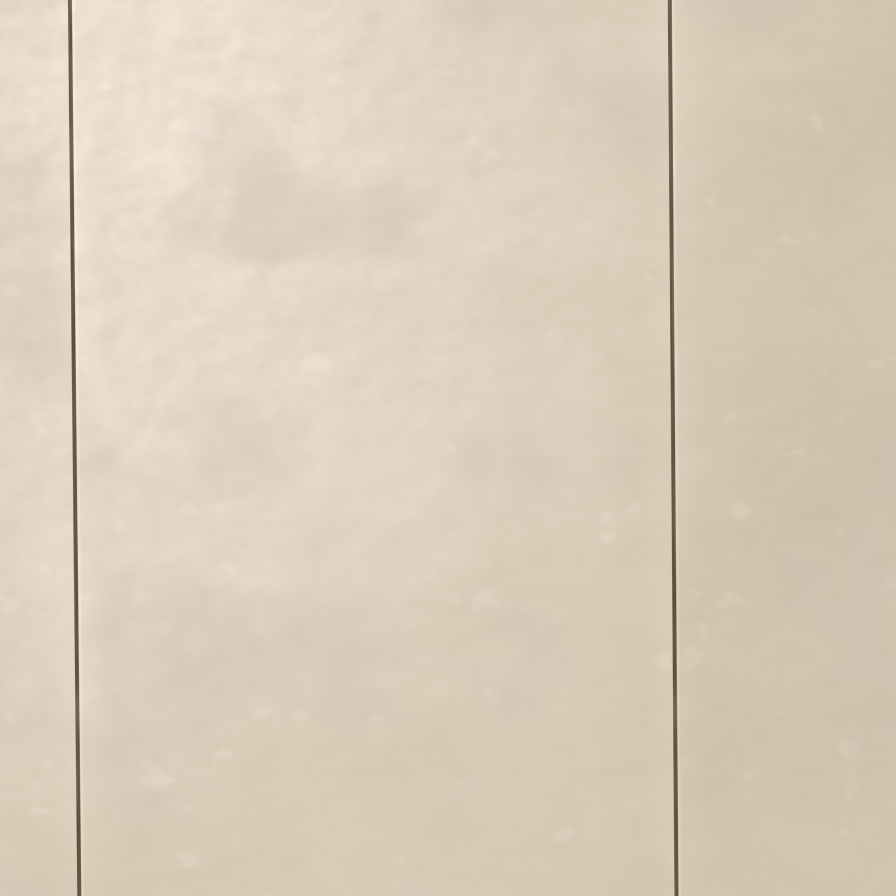
Reproduce this texture procedurally as a Shadertoy shader.

```glsl
const vec3 SHADE = vec3(0.805, 0.750, 0.665);
const vec3 LIGHT = vec3(0.945, 0.885, 0.832);
const vec3 COOL_STAIN = vec3(0.790, 0.765, 0.700);
const vec3 JOINT = vec3(0.350, 0.300, 0.235);

float hash(vec2 p) {
    vec3 q = fract(vec3(p.xyx) * 0.1031);
    q += dot(q, q.yzx + 33.33);
    return fract((q.x + q.y) * q.z);
}

float noise(vec2 p) {
    vec2 cell = floor(p);
    vec2 f = fract(p);
    f = f * f * (3.0 - 2.0 * f);
    float low = mix(hash(cell), hash(cell + vec2(1, 0)), f.x);
    float high = mix(hash(cell + vec2(0, 1)), hash(cell + vec2(1, 1)), f.x);
    return mix(low, high, f.y);
}

float fbm(vec2 p, int octaves) {
    float sum = 0.0, weight = 0.5, total = 0.0;
    for (int i = 0; i < octaves; i++) {
        sum += weight * noise(p);
        total += weight;
        weight *= 0.55;
        p = mat2(1.6, 1.2, -1.2, 1.6) * p + 17.3;
    }
    return sum / total;
}

// Panel coordinate: the integer part is the panel, joints lie on integers
float panelCoord(vec2 uv, float panelWidth) {
    float firstJoint = 0.0885 - 0.0105 * uv.y;
    return (uv.x - firstJoint) / panelWidth;
}

// Signed horizontal distance to the closest joint
float jointDistance(float coord, float panelWidth) {
    return (fract(coord + 0.5) - 0.5) * panelWidth;
}

float band(float d, float halfWidth, float blur) {
    return 1.0 - smoothstep(halfWidth - blur, halfWidth + blur, abs(d));
}

// Slope of the fine surface bumps, lit from the upper left
float relief(vec2 p, vec2 lightStep) {
    return fbm(p, 4) - fbm(p + lightStep, 4);
}

void mainImage(out vec4 fragColor, in vec2 fragCoord) {
    vec2 uv = fragCoord / iResolution.xy;
    float pixel = 1.0 / iResolution.x;
    float panelWidth = 0.6665 + 0.003 * uv.y;
    float coord = panelCoord(uv, panelWidth);
    float panel = floor(coord);
    float d = jointDistance(coord, panelWidth);
    vec2 p = uv + vec2(panel * 7.3 + 20.0, 11.0);

    // Soft light falling from the upper left
    float glow = 1.0 - smoothstep(0.0, 1.15, length((uv - vec2(0.12, 0.92)) * vec2(1.15, 0.88)));
    float tone = 0.15 + 0.70 * glow - 0.05 * step(0.5, panel);

    // Cloudy mottling and fine, slightly horizontal grain
    float clouds = fbm(p * vec2(5.0, 6.0), 5) - 0.5;
    float grain = fbm(p * vec2(45.0, 80.0), 3) - 0.5;
    float bumps = relief(p * vec2(30.0, 38.0), vec2(-0.35, 0.35));
    tone += 0.42 * clouds + 0.12 * grain + bumps * (0.08 + 0.40 * glow * glow);

    // Sparse pale flecks
    float flecks = smoothstep(0.73, 0.86, fbm(p * vec2(24.0, 30.0) + 40.0, 3));
    tone += 0.18 * flecks;

    vec3 color = mix(SHADE, LIGHT, clamp(tone, -0.1, 1.1));
    float stain = smoothstep(0.50, 0.78, fbm(p * vec2(7.0, 8.0) + 60.0, 4));
    color = mix(color, COOL_STAIN, 0.40 * stain);

    // Pale smooth margin and dark joint between panels
    color += 0.012 * (1.0 - smoothstep(0.004, 0.04, abs(d)));
    color += 0.035 * band(d - 0.004, 0.0015, pixel);
    float wear = 0.82 + 0.18 * noise(vec2(panel + 3.0, uv.y * 24.0));
    color = mix(color, JOINT, wear * band(d, 0.0022, 0.75 * pixel));

    fragColor = vec4(clamp(color, 0.0, 1.0), 1.0);
}
```
